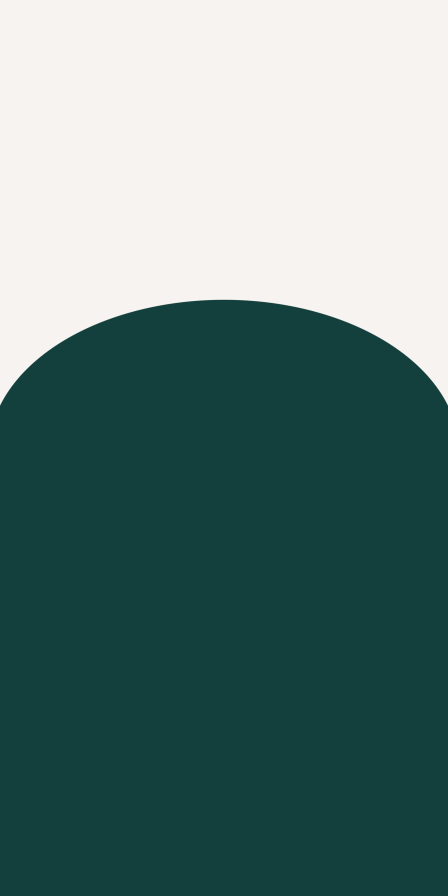
Reproduce this background procedurally as a WebGL 2 fragment shader.

```glsl
#version 300 es
precision highp float;
// Draws a deep teal dome rising from the bottom of a warm off-white field.

#define FIELD_COLOR vec3(0.965, 0.953, 0.940)
#define DOME_COLOR vec3(0.073, 0.250, 0.240)
#define DOME_TOP 0.6654
#define DOME_RADII vec2(0.525, 0.170)

uniform vec2 u_resolution;
out vec4 fragColor;

// Approximate signed distance to an ellipse, negative inside.
float ellipseDistance(vec2 p, vec2 radii) {
    float k = length(p / radii);
    float g = length(p / (radii * radii));
    return k * (k - 1.0) / max(g, 1e-4);
}

void main() {
    // Canvas heights keep distances equal along both axes.
    vec2 p = gl_FragCoord.xy / u_resolution.y;
    float aspect = u_resolution.x / u_resolution.y;
    vec2 radii = DOME_RADII * vec2(aspect, 1.0);
    vec2 center = vec2(0.5 * aspect, DOME_TOP - radii.y);

    // Below the center, the dome continues down as straight walls.
    vec2 q = p - center;
    q.y = max(q.y, 0.0);
    float d = ellipseDistance(q, radii);

    // One-pixel soft edge.
    float pixel = 1.0 / u_resolution.y;
    float dome = 1.0 - smoothstep(-0.7 * pixel, 0.7 * pixel, d);

    fragColor = vec4(mix(FIELD_COLOR, DOME_COLOR, dome), 1.0);
}
```
